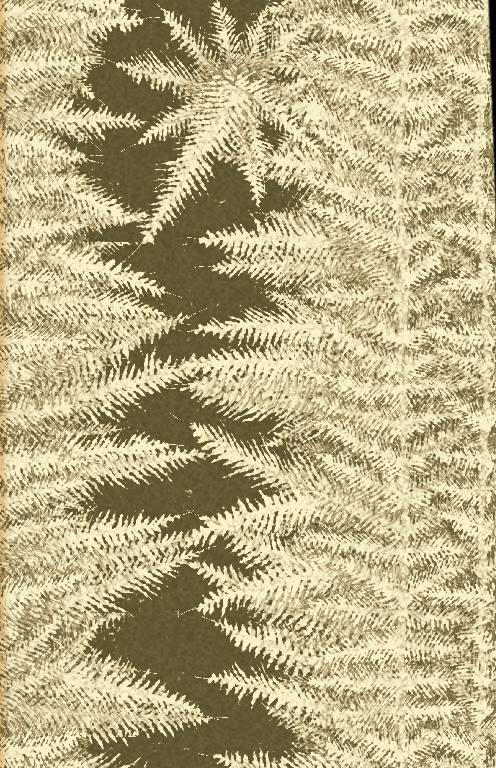
This texture is drawn by a Shadertoy shader. Its source:

```glsl
float hash(vec2 p) {
    vec3 q = fract(p.xyx * vec3(0.1031, 0.1030, 0.0973));
    q += dot(q, q.yzx + 33.33);
    return fract((q.x + q.y) * q.z);
}

float noise(vec2 p) {
    vec2 i = floor(p), f = fract(p);
    f *= f * (3.0 - 2.0 * f);
    return mix(mix(hash(i), hash(i + vec2(1, 0)), f.x),
               mix(hash(i + vec2(0, 1)), hash(i + 1.0), f.x), f.y);
}

vec2 dir(float angle) { return vec2(cos(angle), sin(angle)); }

// Depth inside a bent, tapering spine with slanted needles on both sides
float frond(vec2 p, vec2 axis, float len, float seed) {
    vec2 up = vec2(-axis.y, axis.x) * (axis.x < 0.0 ? -1.0 : 1.0);
    vec2 q = vec2(dot(p, axis), dot(p, up));
    if (q.x < -0.01 || q.x > len + 0.02 || abs(q.y) > 0.14) return -1.0;
    q.y -= (hash(vec2(seed, 3.0)) - 0.5) * 0.4 * q.x * q.x / len;

    float side = step(0.0, q.y), h = abs(q.y);
    float slant = mix(0.15, 0.9, hash(vec2(seed, 7.0 + side))) + 0.3 * side;
    float spacing = 0.004 + 0.023 * len;
    float u = (q.x - h * slant) / spacing + 0.5 * side;
    float foot = clamp((floor(u) + 0.5) * spacing / len, 0.0, 1.0);
    float reach = (0.012 + 0.155 * len) * pow(1.0 - foot, 0.6);
    reach *= 0.6 + 0.6 * hash(vec2(floor(u) + 40.0, seed + 9.0 * side));
    float along = h / max(reach, 0.0005);
    float needle = spacing * (0.42 * (1.0 - pow(along, 1.8)) - abs(fract(u) - 0.5));
    float rest = 1.0 - q.x / len;
    float spine = (0.002 + 0.02 * len) * sign(rest) * pow(abs(rest), 0.55) - h;
    return min(max(needle, spine), q.x + 0.004);
}

// Lays one frond over the tone, with a soft shadow round it
void paint(inout float tone, vec2 p, vec2 base, vec2 axis, float len, float seed, float grain) {
    float d = frond(p - base, axis, len, seed);
    if (d < -0.02) return;
    d += (grain - 0.5) * 0.003;
    float soft = 0.7 / iResolution.y;
    float light = (0.66 + 0.36 * grain) * mix(0.88, 1.1, hash(vec2(seed, 21.0)));
    tone *= 1.0 - 0.55 * smoothstep(-0.005, 0.0, d);
    tone = mix(tone, light, smoothstep(-soft, soft, d));
}

// Rough upright stem
void stem(inout float tone, vec2 p, float x, float width, float grain) {
    float d = width * (0.2 + 1.2 * noise(p * 90.0)) - abs(p.x - x);
    tone = mix(tone, 0.6 + 0.4 * grain, 0.75 * smoothstep(-0.002, 0.002, d));
}

void mainImage(out vec4 fragColor, in vec2 fragCoord) {
    vec2 uv = fragCoord / iResolution.y;
    float grain = 0.6 * noise(uv * 280.0) + 0.4 * noise(uv * 470.0 + 31.0);
    grain = clamp(0.5 + 1.6 * (grain - 0.5), 0.0, 1.0);
    vec2 p = uv + 0.016 * (vec2(noise(uv * 9.0), noise(uv * 9.0 + 50.0)) - 0.5);
    p += 0.006 * (vec2(noise(uv * 45.0), noise(uv * 45.0 + 80.0)) - 0.5);

    // Granular bed beside the open channel
    float channel = 0.125 + 0.025 * sin(uv.y * 13.0);
    float bed = smoothstep(channel + 0.02, channel - 0.06, p.x) + smoothstep(0.35, 0.45, p.x);
    bed = smoothstep(0.4, 0.6, bed + 0.6 * (grain - 0.5) + 0.5 * (noise(p * 60.0) - 0.5));
    float tone = bed * (0.15 + 0.6 * noise(p * vec2(55.0, 90.0)) * (0.5 + grain));

    // Small overlapping fronds in the bed
    for (int layer = 0; layer < 2; layer++)
    for (int j = -1; j <= 1; j++)
    for (int i = -1; i <= 1; i++) {
        float shift = float(layer) * 0.5;
        vec2 cell = floor(p / 0.055 + shift) + vec2(i, j);
        float seed = 100.0 * hash(cell + 60.0 + 37.0 * float(layer));
        vec2 mid = (cell + 0.5 - shift) * 0.055;
        if (mid.x > channel && mid.x < 0.37) continue;
        float facing = mid.x < 0.3 || mid.x > 0.53 ? 0.0 : 3.14;
        vec2 axis = dir(facing + 1.5 * (hash(vec2(seed, 5.0)) - 0.5));
        paint(tone, p, mid - axis * 0.042, axis, 0.085, seed, grain);
    }

    // Long fronds reaching in from both sides
    for (int i = 0; i < 20; i++) {
        float k = float(i), r = hash(vec2(k, 11.0)), s = hash(vec2(k, 19.0));
        float y = -0.04 + k * 0.055 + 0.025 * (r - 0.5);
        float leftLen = mix(0.255, 0.175, smoothstep(0.55, 0.85, y)) * (0.84 + 0.26 * r);
        float rightLen = mix(0.275, 0.18, smoothstep(0.78, 0.92, y)) * (0.86 + 0.24 * s);
        paint(tone, p, vec2(0.005, y), dir(0.7 * s - 0.3), leftLen, k + 2.0, grain);
        paint(tone, p, vec2(0.52, y - 0.03), dir(3.14 - 0.5 * r + 0.12), rightLen, k + 30.0, grain);
    }

    // Short fronds crowding the stems
    for (int i = 0; i < 25; i++) {
        float k = float(i), r = hash(vec2(k, 27.0)) - 0.5;
        float y = k * 0.042 - 0.02 + 0.03 * r;
        paint(tone, p, vec2(-0.01, y), dir(0.3 + r), 0.13, k + 60.0, grain);
        paint(tone, p, vec2(0.52, y), dir(2.8 + r), 0.13, k + 90.0, grain);
        paint(tone, p, vec2(0.53, y), dir(0.3 - r), 0.1, k + 120.0, grain);
        paint(tone, p, vec2(0.635, y), dir(2.75 - r), 0.085, k + 150.0, grain);
    }

    // Radiating star with one long arm
    vec2 heart = vec2(0.31, 0.88);
    for (int i = 0; i < 11; i++) {
        float k = float(i), r = hash(vec2(k, 43.0));
        paint(tone, p, heart, dir(k * 0.571 + 0.35 * r), 0.11 + 0.08 * r, k + 180.0, grain);
    }
    paint(tone, p, heart, dir(4.13), 0.235, 195.0, grain);

    stem(tone, p, 0.524, 0.006, grain);
    stem(tone, p, 0.628, 0.004, grain);

    // Print grain, then a curve that lifts the frost
    tone = clamp(tone + (grain - 0.5) * mix(0.06, 0.34, tone), -0.05, 1.0);
    tone = 1.0 - pow(1.0 - tone, 1.9);

    // Sepia ramp and the dark sheet edge
    vec3 olive = vec3(0.38, 0.35, 0.20), straw = vec3(0.70, 0.63, 0.45), cream = vec3(0.98, 0.95, 0.79);
    vec3 color = tone < 0.54 ? mix(olive, straw, tone / 0.54) : mix(straw, cream, (tone - 0.54) / 0.46);
    color *= mix(vec3(0.9, 0.82, 0.7), vec3(1), smoothstep(0.0, 0.015, uv.x));
    color *= smoothstep(0.002, -0.002, uv.x - 0.636 - 0.034 * (1.0 - uv.y));
    fragColor = vec4(color, 1.0);
}
```
